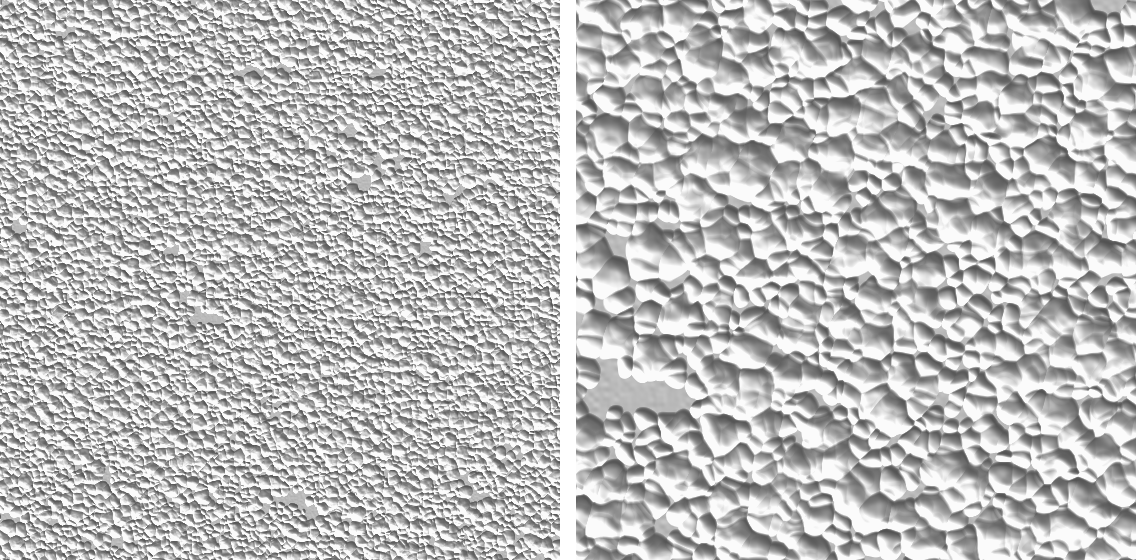
Left: the whole. Right: its middle third, enlarged.
Give the GLSL for this texture, as a three.js fragment shader.

```glsl
// Rough grey stucco: crowded rounded grains in raking light, with small bare patches.
varying vec2 vUv;

float hash(vec2 p) {
  return fract(sin(dot(p, vec2(127.1, 311.7))) * 43758.5453);
}

float noise(vec2 p) {
  vec2 cell = floor(p);
  vec2 f = fract(p);
  f = f * f * (3.0 - 2.0 * f);
  float low = mix(hash(cell), hash(cell + vec2(1.0, 0.0)), f.x);
  float high = mix(hash(cell + vec2(0.0, 1.0)), hash(cell + vec2(1.0, 1.0)), f.x);
  return mix(low, high, f.y);
}

// Union of domes, one per jittered cell; bare patches drop whole grains.
float grains(vec2 uv, float cells, float density) {
  vec2 p = uv * cells;
  vec2 home = floor(p);
  float top = 0.0;
  for (int y = -1; y <= 1; y++) {
    for (int x = -1; x <= 1; x++) {
      vec2 id = home + vec2(float(x), float(y));
      vec2 jitter = vec2(hash(id + 17.0), hash(id + 57.0)) - 0.5;
      vec2 offset = p - id - 0.5 - 0.8 * jitter;
      vec2 place = (id + 0.5) / cells;
      float present = step(hash(id + 191.0), density * mix(0.75, 1.15, noise(place * 6.0)));
      present *= step(0.2, noise(place * 25.0 + 40.0));
      float radius = mix(0.45, 0.88, hash(id + 113.0));
      float dome = radius - dot(offset, offset) / radius;
      top = max(top, present * dome);
    }
  }
  return top / cells;
}

float height(vec2 uv) {
  // Bend the domes so that their outlines are uneven.
  vec2 bend = vec2(noise(uv * 95.0), noise(uv * 95.0 + 31.0)) - 0.5;
  vec2 p = uv + 0.006 * bend;
  float coarse = grains(p, 60.0, 0.78);
  float fine = grains(p + 0.37, 104.0, 0.95);
  float body = max(coarse, fine) + 0.25 * fine;
  float rough = smoothstep(0.0, 0.004, body);
  return body + 0.0022 * rough * noise(uv * 170.0) + 0.0004 * noise(uv * 330.0);
}

void main() {
  // Slope of the relief toward a light at the lower left.
  vec2 toLight = normalize(vec2(-0.42, -0.9));
  float reach = 0.0012;
  float slope = (height(vUv - toLight * reach) - height(vUv + toLight * reach)) / (2.0 * reach);

  // Lit faces clip to white, shaded faces settle into dark grey.
  float lit = min(0.73 + 0.4 * slope, 0.985);
  float shaded = 0.73 - 0.42 * (1.0 - exp(min(slope, 0.0)));
  float grey = slope > 0.0 ? lit : shaded;
  gl_FragColor = vec4(vec3(grey), 1.0);
}
```
